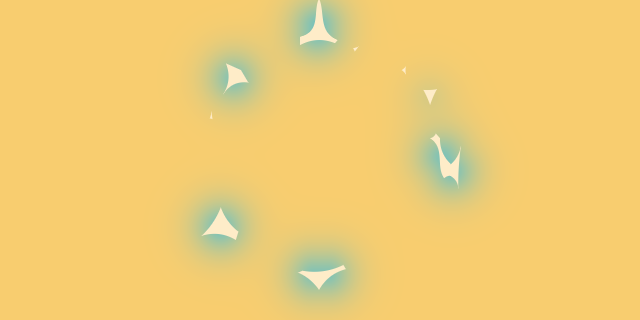
A Shadertoy shader for this background:

```glsl
// Signed distance past edge a-b (counter-clockwise); h bends it inward near each end
float edge(vec2 p, vec2 a, vec2 b, vec2 h) {
    vec2 e = b - a;
    float t = clamp(dot(p - a, e) / dot(e, e), 0.0, 1.0);
    float bow = 3.0 * t * (1.0 - t) * mix(h.x, h.y, t);
    return dot(p - a, vec2(e.y, -e.x)) / length(e) + bow;
}

float triangle(vec2 p, vec2 a, vec2 b, vec2 c, float bow) {
    vec2 h = vec2(bow);
    return max(edge(p, a, b, h), max(edge(p, b, c, h), edge(p, c, a, h)));
}

float quad(vec2 p, vec2 a, vec2 b, vec2 c, vec2 d, vec4 bow) {
    return max(max(edge(p, a, b, bow.xx), edge(p, b, c, bow.yy)),
               max(edge(p, c, d, bow.zz), edge(p, d, a, bow.ww)));
}

float spire(vec2 p) {
    vec2 tip = vec2(99.7, 100.5), left = vec2(93.75, 88.5), leftFoot = vec2(93.75, 85.9);
    vec2 rightFoot = vec2(104.7, 86.5), right = vec2(105.5, 87.5);
    float sides = max(edge(p, tip, left, vec2(0.0, 5.3)), edge(p, right, tip, vec2(4.6, 0.0)));
    float feet = max(edge(p, left, leftFoot, vec2(0.0)), edge(p, rightFoot, right, vec2(0.0)));
    return max(max(sides, feet), edge(p, leftFoot, rightFoot, vec2(1.7)));
}

float wing(vec2 p) {
    vec2 left = vec2(93.2, 14.8), shoulder = vec2(94.5, 15.4), tip = vec2(99.7, 9.4);
    vec2 right = vec2(108.1, 15.9), top = vec2(107.3, 17.2);
    float lower = max(edge(p, left, tip, vec2(0.8)), edge(p, tip, right, vec2(1.5)));
    float upper = max(edge(p, top, shoulder, vec2(1.4)), edge(p, shoulder, left, vec2(0.0)));
    return max(max(lower, upper), edge(p, right, top, vec2(0.0)));
}

// Two joined arms
float fork(vec2 p) {
    vec2 head = vec2(136.2, 58.3), beak = vec2(134.4, 56.8), heel = vec2(138.8, 44.3);
    vec2 toe = vec2(140.9, 45.1), crotch = vec2(140.9, 48.7), neck = vec2(137.5, 56.8);
    float arm = max(edge(p, head, beak, vec2(0.4)), edge(p, beak, heel, vec2(3.5, -1.3)));
    arm = max(arm, max(edge(p, heel, toe, vec2(0.3)), edge(p, toe, crotch, vec2(0.0))));
    arm = max(arm, max(edge(p, crotch, neck, vec2(1.3)), edge(p, neck, head, vec2(0.0))));
    float prong = quad(p, vec2(144.0, 54.2), vec2(140.6, 48.4), vec2(140.6, 45.1),
                       vec2(143.2, 41.4), vec4(0.8, 0.0, 0.8, 0.3));
    return min(arm, prong);
}

float shards(vec2 p) {
    float d = min(spire(p), min(wing(p), fork(p)));
    d = min(d, quad(p, vec2(70.6, 80.2), vec2(69.8, 70.6), vec2(77.6, 74.2),
                    vec2(75.3, 78.1), vec4(1.6, 1.8, 0.0, 0.0)));
    d = min(d, quad(p, vec2(69.0, 35.2), vec2(63.0, 26.3), vec2(73.7, 25.0),
                    vec2(74.5, 27.6), vec4(0.8, 1.6, 0.0, 0.9)));
    // Splinters
    d = min(d, triangle(p, vec2(132.3, 71.9), vec2(134.4, 67.2), vec2(136.5, 72.1), 0.15));
    d = min(d, triangle(p, vec2(125.5, 78.1), vec2(126.8, 76.8), vec2(126.8, 79.2), 0.1));
    d = min(d, triangle(p, vec2(110.4, 84.9), vec2(110.9, 83.9), vec2(112.0, 85.4), 0.0));
    return min(d, triangle(p, vec2(65.6, 63.0), vec2(66.4, 62.8), vec2(66.1, 64.8), 0.0));
}

// Soft falloff around the segment a-b
float glow(vec2 p, vec2 a, vec2 b) {
    vec2 e = b - a;
    float t = clamp(dot(p - a, e) / max(dot(e, e), 1e-4), 0.0, 1.0);
    return exp(-0.045 * pow(length(p - a - e * t), 1.5));
}

void mainImage(out vec4 fragColor, in vec2 fragCoord) {
    // Units: percent of the canvas height
    vec2 p = 100.0 * fragCoord / iResolution.y;
    float pixel = 100.0 / iResolution.y;

    // Glows combine without exceeding full strength
    float clear = 1.0 - 0.95 * glow(p, vec2(99.3, 90.0), vec2(99.3, 92.0));
    clear *= 1.0 - 0.85 * glow(p, vec2(73.0, 75.5), vec2(73.0, 75.5));
    clear *= 1.0 - 0.95 * glow(p, vec2(69.0, 29.0), vec2(69.0, 29.0));
    clear *= 1.0 - 0.85 * glow(p, vec2(98.0, 14.3), vec2(102.5, 14.3));
    clear *= 1.0 - 0.88 * glow(p, vec2(138.3, 51.0), vec2(141.3, 46.5));
    clear *= 1.0 - 0.22 * glow(p, vec2(134.3, 70.0), vec2(134.3, 70.0));

    vec3 amber = vec3(0.973, 0.804, 0.435);
    vec3 teal = vec3(0.42, 0.755, 0.76);
    vec3 cream = vec3(0.998, 0.925, 0.785);
    vec3 color = mix(teal, amber, clear);
    color = mix(color, cream, clamp(0.5 - shards(p) / pixel, 0.0, 1.0));
    fragColor = vec4(color, 1.0);
}
```
